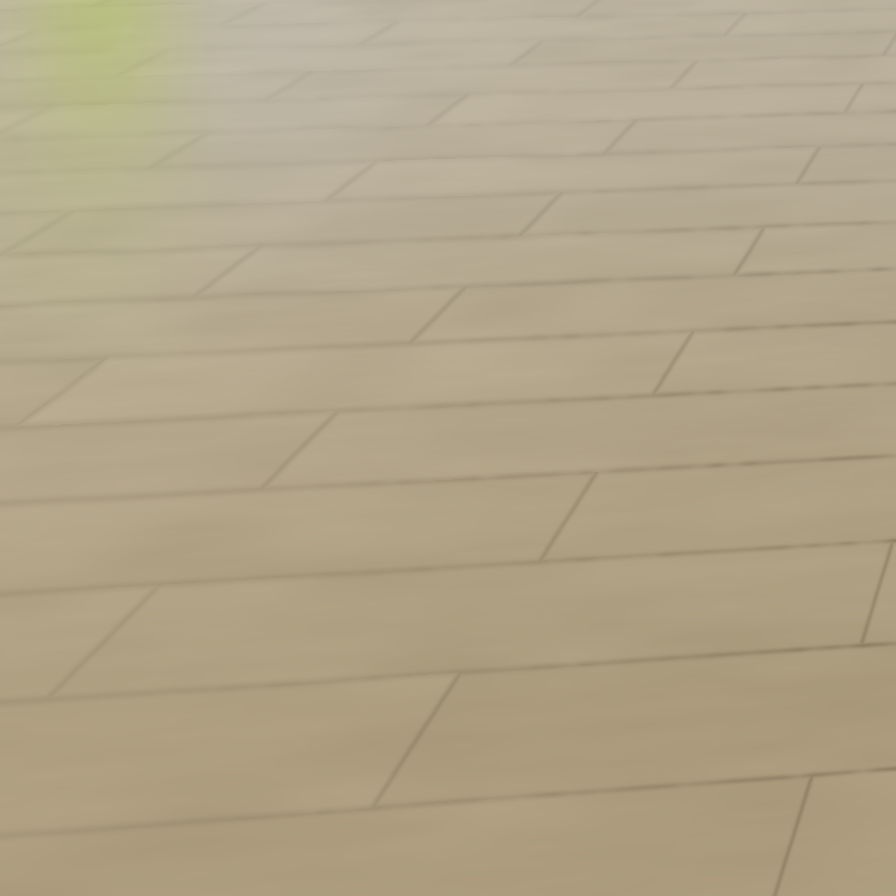
A WebGL 2 fragment shader for this texture:

```glsl
#version 300 es
precision highp float;

uniform vec2 u_resolution;
out vec4 fragColor;

float hash(vec2 p) {
    return fract(sin(dot(p, vec2(127.1, 311.7))) * 43758.5453);
}

float noise(vec2 p) {
    vec2 i = floor(p), f = fract(p);
    f = f * f * (3.0 - 2.0 * f);
    return mix(mix(hash(i), hash(i + vec2(1, 0)), f.x),
               mix(hash(i + vec2(0, 1)), hash(i + vec2(1, 1)), f.x), f.y);
}

// Canvas-space distance for a plane-space offset with a smooth coordinate
float canvasDistance(float offset, float coord) {
    return abs(offset) / (length(vec2(dFdx(coord), dFdy(coord))) * u_resolution.y);
}

float softLine(float dist, float width) {
    return exp(-dist * dist / (width * width));
}

void main() {
    vec2 p = gl_FragCoord.xy / u_resolution;
    float x = p.x, down = 1.0 - p.y;

    // Perspective floor: depth below the horizon, then plank coordinates
    float depth = down + 0.5378 - 0.0091 * x;
    float along = (x - 1.341) / depth;
    float across = (13.092 - 0.75 * x) / depth - 8.9;

    // Staggered planks, each row shifted by half a length
    float row = floor(across);
    float plank = (along + 0.6448 - 0.0037 * row) / 0.674 + 0.5 * row;
    float seamDist = canvasDistance(across - round(across), across);
    float jointDist = canvasDistance((plank - round(plank)) * 0.674, along);

    // Base light: warm near the viewer, pale and grey far away
    vec3 color = mix(vec3(0.738, 0.702, 0.625), vec3(0.704, 0.65, 0.543), smoothstep(0.0, 0.5, down));
    color = mix(color, vec3(0.679, 0.616, 0.497), smoothstep(0.4, 0.85, down));
    color -= vec3(0.024, 0.026, 0.028) * (x - 0.45) * smoothstep(1.1, 0.5, down);

    // Cool sheen and green reflection at the upper left
    vec2 sheen = (vec2(x, down) - vec2(0.27, 0.02)) / vec2(0.18, 0.25);
    color += vec3(0.008, 0.016, 0.034) * exp(-dot(sheen, sheen));
    vec2 glow = (vec2(x, down) - vec2(0.11, 0.02)) / vec2(0.085, 0.15);
    color = mix(color, vec3(0.73, 0.77, 0.49), 0.83 * exp(-dot(glow, glow)));
    vec2 haze = (vec2(x, down) - vec2(0.08, 0.2)) / vec2(0.13, 0.17);
    color = mix(color, vec3(0.725, 0.715, 0.545), 0.45 * exp(-dot(haze, haze)));

    // Plank tint, fine grain and broad smudges
    vec2 id = vec2(floor(plank), row);
    float near = smoothstep(0.0, 0.5, down);
    color += 0.012 * (hash(id) - 0.5);
    vec2 grain = vec2(along * 12.0, across * 8.0) + 40.0 * hash(id + 7.0);
    color += mix(0.003, 0.011, near) * (noise(grain) - 0.5);
    color += mix(0.002, 0.005, near) * (noise(grain * vec2(3.0, 2.3)) - 0.5);
    color += 0.026 * (noise(vec2(along * 9.0, across * 2.0) + 13.0 * id) - 0.5);

    // Long seams, broken into short dashes toward the right, blurred toward the left
    float dashes = 0.3 + 1.2 * noise(vec2(x * 55.0, round(across) * 3.7));
    dashes = mix(1.0, dashes, max(x, 0.8 - 1.6 * down));
    float seam = softLine(seamDist, mix(0.0048, 0.0027, x)) * dashes;
    seam *= mix(0.038, 0.085, x * x) * mix(0.3, 1.0, smoothstep(0.0, 0.45, down));

    // Short end joints, fading with distance and toward the left
    float joint = softLine(jointDist, mix(0.0037, 0.0025, x));
    joint *= mix(0.034, 0.092, x) * mix(0.5, 1.0, smoothstep(0.0, 0.4, down));

    color -= max(seam, joint) * vec3(1.0, 1.0, 0.92);
    fragColor = vec4(color, 1.0);
}
```
